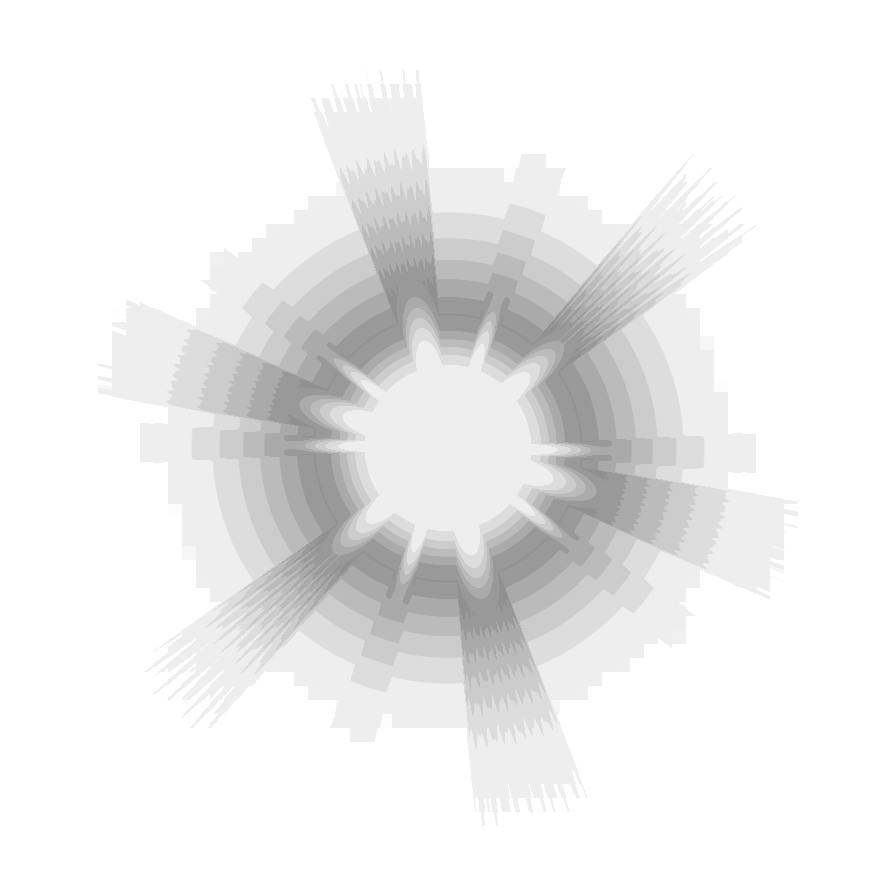
A Shadertoy shader for this background:

```glsl
#define BLAST_END 0.312
#define RING_RADIUS 0.150
#define CORE_RADIUS 0.080
#define RING_DEPTH 6.0
#define TONE_STEPS 15.0
#define GRID_CELLS 64.0
#define TONE_REACH 0.8
#define SPIKE_REACH 0.32
#define STREAK_RATE 3.4

const int RAY_COUNT = 6;

// Each ray: angle in degrees, half width, extra reach, streak strength.
// Every ray appears on both sides of the centre.
const vec4 RAYS[RAY_COUNT] = vec4[RAY_COUNT](
    vec4(103.0, 9.0, 0.30, 0.06),
    vec4(42.5, 8.0, 0.25, 0.13),
    vec4(163.0, 8.5, 0.25, 0.02),
    vec4(179.0, 3.8, 0.11, 0.00),
    vec4(142.0, 4.0, 0.07, 0.00),
    vec4(71.5, 4.5, 0.09, 0.00));

// Fine layered sines across the angle, from -1 to 1.
float streaks(float angle) {
    return 0.6 * sin(angle * STREAK_RATE)
         + 0.4 * sin(angle * STREAK_RATE * 1.7 + 1.0);
}

// x: outward reach of the rays, y: length of the bright core spikes.
vec2 rayReach(float angle, float softness) {
    vec2 reach = vec2(0.0);
    for (int i = 0; i < RAY_COUNT; i++) {
        vec4 ray = RAYS[i];
        float offset = abs(mod(angle - ray.x + 90.0, 180.0) - 90.0);
        float inside = 1.0 - smoothstep(ray.y - softness, ray.y + softness, offset);
        float across = min(offset / ray.y, 1.0);
        reach.x += inside * (ray.z + ray.w * streaks(angle));
        reach.y += SPIKE_REACH * (1.0 - across * across);
    }
    return reach;
}

// Centre of the enclosing grid cell, with a soft step at its border.
vec2 cellCentre(vec2 p, float pixel) {
    vec2 g = p * GRID_CELLS;
    vec2 border = floor(g + 0.5);
    return (border + clamp((g - border) / (GRID_CELLS * pixel), -0.5, 0.5)) / GRID_CELLS;
}

// Rounds to whole tones with a narrow blend between them.
float posterize(float tone, float blend) {
    return floor(tone) + smoothstep(0.5 - blend, 0.5 + blend, fract(tone));
}

void mainImage(out vec4 fragColor, in vec2 fragCoord) {
    float pixel = 1.0 / min(iResolution.x, iResolution.y);
    vec2 p = (fragCoord - 0.5 * iResolution.xy) * pixel;
    float radius = length(p);
    float angle = degrees(atan(p.y, p.x + 1e-6));
    float softness = max(0.35, degrees(0.7 * pixel / max(radius, pixel)));
    vec2 reach = rayReach(angle, softness);

    // Dark ring fading outward, opened by the pale spiked core.
    float outer = radius / (1.0 + TONE_REACH * reach.x);
    float fade = clamp((BLAST_END - outer) / (BLAST_END - RING_RADIUS), 0.0, 1.0);
    float ring = max(0.5 + RING_DEPTH * pow(fade, 1.5), 1.0);
    float inner = radius / (1.0 + reach.y);
    float tone = mix(1.0, ring, smoothstep(CORE_RADIUS, RING_RADIUS, inner));
    tone = posterize(tone, min(30.0 * pixel, 0.45));

    // Stepped outer border; the sides of the rays stay straight.
    float border = length(cellCentre(p, pixel)) / (1.0 + reach.x);
    float cover = 1.0 - smoothstep(BLAST_END - pixel, BLAST_END + pixel, border);

    fragColor = vec4(vec3(1.0 - cover * tone / TONE_STEPS), 1.0);
}
```
